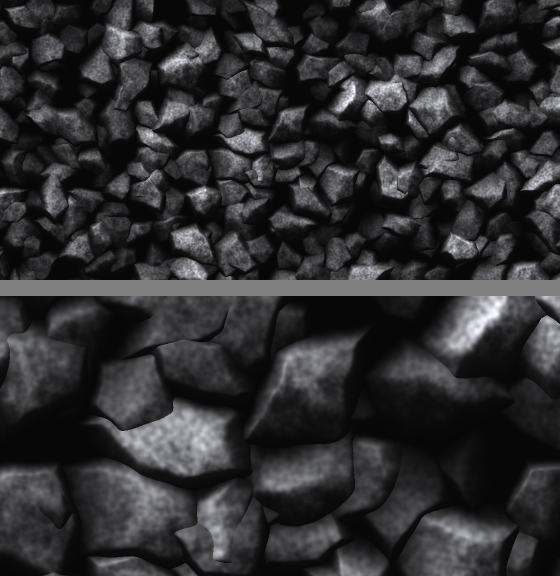
Top: the whole. Bottom: its middle third, enlarged.
Reproduce this texture procedurally as a Shadertoy shader.

```glsl
// A heap of broken coal: two jittered grids of faceted lumps compete by height.
// Each lump is a soft minimum of random planes, lit from above, with dark gaps
// and a rough, glinting surface made from gradient noise.

const float TAU = 6.2831853;
const vec3 LIGHT_DIR = vec3(-0.25, 0.64, 0.73);
const vec3 GAP_COLOR = vec3(0.028, 0.028, 0.030);
const vec3 COAL_COLOR = vec3(0.86, 0.865, 0.90);
const float PILE_DEPTH = 0.13;

vec3 hash3(vec3 p) {
    p = fract(p * vec3(0.1031, 0.1030, 0.0973));
    p += dot(p, p.yxz + 33.33);
    return fract((p.xxy + p.yxx) * p.zyx);
}

mat2 rotation(float angle) {
    float c = cos(angle), s = sin(angle);
    return mat2(c, s, -s, c);
}

float cornerSlope(vec2 cell, vec2 offset) {
    float angle = TAU * hash3(vec3(cell, 7.0)).x;
    return dot(vec2(cos(angle), sin(angle)), offset);
}

float gradientNoise(vec2 p) {
    vec2 i = floor(p), f = p - i;
    vec2 u = f * f * f * (f * (f * 6.0 - 15.0) + 10.0);
    vec2 e = vec2(1.0, 0.0);
    float low = mix(cornerSlope(i, f), cornerSlope(i + e, f - e), u.x);
    float high = mix(cornerSlope(i + e.yx, f - e.yx), cornerSlope(i + 1.0, f - 1.0), u.x);
    return mix(low, high, u.y);
}

float fbm(vec2 p) {
    float sum = 0.0, gain = 1.0;
    for (int i = 0; i < 3; i++) {
        sum += gain * gradientNoise(p);
        p = rotation(0.7) * p * 2.1 + 11.3;
        gain *= 0.6;
    }
    return sum;
}

// Faceted lump: xy = outward slope, z = height
vec3 lump(vec2 p, vec3 key, float sharpness) {
    vec3 shape = hash3(key + 3.7);
    mat2 turn = rotation(TAU * shape.x);
    vec2 stretch = vec2(mix(0.74, 0.96, shape.y), mix(1.0, 1.3, shape.z));
    vec2 q = stretch * (turn * p);
    float total = 0.0;
    vec2 slopes = vec2(0.0);
    for (int i = 0; i < 9; i++) {
        float fi = float(i);
        vec3 r = hash3(key + vec3(0.0, 0.0, 11.0 + 5.3 * fi));
        bool side = i < 6;
        float angle = side ? TAU * (fi + 0.8 * r.x) / 6.0 : TAU * (fi + r.x) / 3.0;
        float steep = side ? mix(1.4, 3.6, r.y) : mix(0.1, 0.8, r.y);
        float rise = side ? steep * mix(0.38, 0.60, r.z) : mix(0.34, 0.50, r.z);
        vec2 dir = vec2(cos(angle), sin(angle));
        float z = max(rise - steep * dot(dir, q), -3.0);
        float weight = exp(-sharpness * z);
        total += weight;
        slopes += weight * steep * dir;
    }
    return vec3((stretch * slopes / total) * turn, -log(total) / sharpness);
}

// Highest lump of one grid: xy = slope, z = height, w = tone
vec4 lumpLayer(vec2 p, float size, float tilt, float seed) {
    mat2 turn = rotation(tilt);
    vec2 g = turn * p / size + seed;
    vec2 cell = floor(g);
    vec4 top = vec4(0.0, 0.0, 0.0, 0.4);
    for (int y = -1; y <= 1; y++)
    for (int x = -1; x <= 1; x++) {
        vec2 id = cell + vec2(x, y);
        vec3 r = hash3(vec3(id, seed));
        vec2 d = g - id - 0.5 - 0.72 * (r.xy - 0.5);
        if (dot(d, d) > 1.2) continue;
        vec3 stone = lump(d, vec3(id, seed), 26.0);
        float height = size * (stone.z + 0.38 * r.z);
        if (height > top.z) top = vec4(stone.xy * turn, height, fract(r.x * 7.0 + r.y * 5.0));
    }
    return top;
}

vec4 coalPile(vec2 p) {
    vec4 large = lumpLayer(p, 0.142, 0.35, 17.0);
    vec4 small = lumpLayer(p, 0.114, -0.6, 53.0);
    return large.z > small.z ? large : small;
}

vec3 shadeCoal(vec4 pile, vec2 bump, float mottle, float blocker) {
    vec3 normal = normalize(vec3(pile.xy + bump, 1.0));
    float diffuse = pow(max(dot(normal, LIGHT_DIR), 0.0), 1.7);
    float depth = pile.z / PILE_DEPTH;
    float open = smoothstep(0.18, 0.88, depth);
    float shadow = 1.0 - 0.7 * smoothstep(0.0, 0.3, blocker / PILE_DEPTH - depth);
    float tone = mix(0.55, 1.1, pile.w);
    float lit = (diffuse + 0.05) * open * shadow * tone * mottle;
    return GAP_COLOR + COAL_COLOR * lit;
}

void mainImage(out vec4 fragColor, in vec2 fragCoord) {
    vec2 p = fragCoord / iResolution.y;

    // Surface roughness and fine glints
    vec2 bump = 0.42 * vec2(fbm(p * 38.0), fbm(p * 38.0 + 71.0));
    float grain = gradientNoise(p * 115.0);
    float mottle = 1.0 + 0.35 * fbm(p * 24.0 + 31.0) + 0.35 * grain;
    vec2 chipped = p + 0.005 * vec2(gradientNoise(p * 26.0), gradientNoise(p * 26.0 + 19.0));
    float blocker = coalPile(chipped + 0.034 * LIGHT_DIR.xy).z;

    // Four samples smooth the outlines
    vec3 color = vec3(0.0);
    for (int i = 0; i < 4; i++) {
        vec2 offset = (vec2(i % 2, i / 2) - 0.5) * 0.5 / iResolution.y;
        color += 0.25 * shadeCoal(coalPile(chipped + offset), bump, max(mottle, 0.2), blocker);
    }
    fragColor = vec4(min(color, 1.0), 1.0);
}
```
